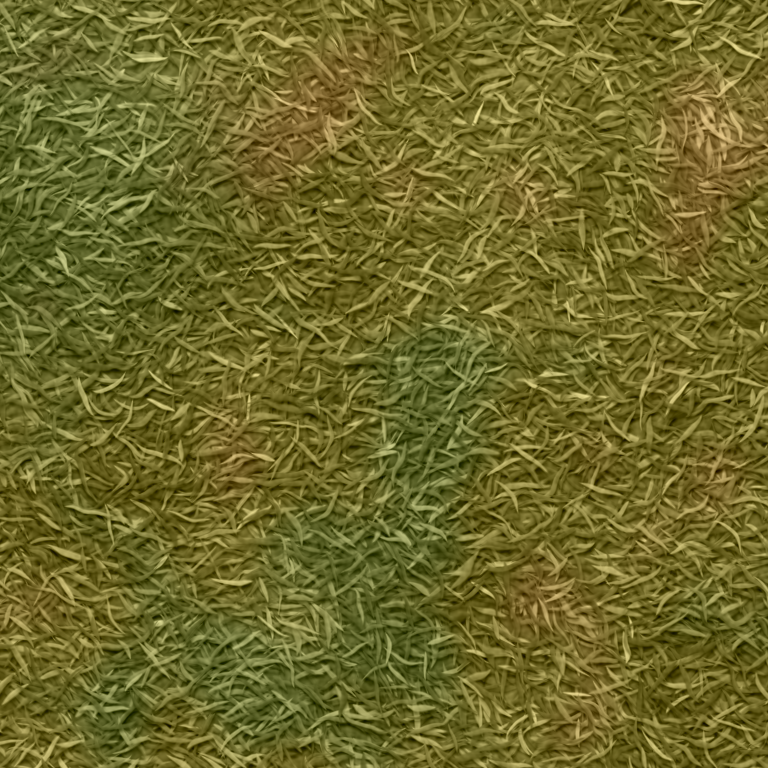
A WebGL 2 fragment shader for this texture:

```glsl
#version 300 es
precision highp float;
// Dry, matted lawn: layers of short bent grass blades over patchy green and tan ground.

#define LAYERS 14
#define CELLS_COARSE 18.0   // blade cells across the canvas, longest blades
#define CELLS_FINE 31.0     // same, shortest blades
#define BLADE_WIDTH 0.0031  // half width
#define SOFTNESS 0.0016     // edge blur
#define SHADOW_DROP 0.0042  // shadow offset
#define SHADOW_DEPTH 0.30
#define SPREAD 2.3          // random range of blade angles, radians
#define TONE_LOW 0.385
#define TONE_RANGE 0.38
#define GRAIN 0.075

uniform vec2 u_resolution;
out vec4 fragColor;

// Four random values in 0..1 from integer coordinates
vec4 hash4(ivec3 key) {
    uvec4 v = uvec4(ivec4(key, 7)) * 1664525u + 1013904223u;
    v += v.yzxy * v.wxyz;
    v ^= v >> 16u;
    v += v.yzxy * v.wxyz;
    return vec4(v >> 8u) / 16777216.0;
}

float cornerSlope(ivec2 corner, vec2 offset) {
    float a = 6.2832 * hash4(ivec3(corner, 91)).x;
    return dot(vec2(cos(a), sin(a)), offset);
}

// Gradient noise, roughly -0.7..0.7
float noise(vec2 p) {
    ivec2 i = ivec2(floor(p));
    vec2 f = fract(p);
    vec2 u = f * f * f * (f * (f * 6.0 - 15.0) + 10.0);
    float low = mix(cornerSlope(i, f),
                    cornerSlope(i + ivec2(1, 0), f - vec2(1, 0)), u.x);
    float high = mix(cornerSlope(i + ivec2(0, 1), f - vec2(0, 1)),
                     cornerSlope(i + ivec2(1, 1), f - vec2(1, 1)), u.x);
    return mix(low, high, u.y);
}

// Coverage of a tapered, bent blade lying along x
float bladeMask(vec2 q, float halfLength, float halfWidth, float bend, float soft) {
    float along = abs(q.x) / halfLength;
    float dist = abs(q.y - bend * q.x * q.x) - halfWidth * (1.0 - along * along);
    return (1.0 - smoothstep(-soft, soft, dist)) * (1.0 - smoothstep(0.8, 1.0, along));
}

// Paint one layer of blades and their shadows over the tone below
float paintLayer(float tone, vec2 p, float flow, int layer, float soft) {
    vec4 layerRandom = hash4(ivec3(layer, 17, 53));
    float cells = mix(CELLS_COARSE, CELLS_FINE, layerRandom.x);
    vec2 grid = p * cells + 20.0 * layerRandom.yz;
    ivec2 home = ivec2(floor(grid));
    for (int y = -1; y <= 1; y++)
    for (int x = -1; x <= 1; x++) {
        ivec2 cell = home + ivec2(x, y);
        vec4 place = hash4(ivec3(cell, layer));
        vec4 shape = hash4(ivec3(cell, layer + 200));
        vec2 d = (grid - vec2(cell) - place.xy) / cells;

        float angle = flow + SPREAD * (place.z - 0.5);
        float c = cos(angle), s = sin(angle);
        mat2 turn = mat2(c, -s, s, c);
        vec2 q = turn * d;
        vec2 shadowPoint = turn * (d + vec2(-0.25, 1.0) * SHADOW_DROP);

        float halfLength = mix(0.4, 0.82, place.w) / cells;
        float halfWidth = BLADE_WIDTH * mix(0.6, 1.25, shape.x);
        float bend = 14.0 * (shape.y - 0.5);
        float shadow = bladeMask(shadowPoint, halfLength, halfWidth, bend, 2.0 * soft);
        float blade = bladeMask(q, halfLength, halfWidth, bend, soft);

        // A few blades are bleached straw; the upper side catches light
        float bladeTone = TONE_LOW + TONE_RANGE * shape.z * shape.z;
        bladeTone += 0.14 * step(0.94, shape.w);
        float side = (q.y - bend * q.x * q.x) / halfWidth * sign(c);
        bladeTone += 0.05 * clamp(side, -1.0, 1.0);
        tone *= 1.0 - SHADOW_DEPTH * shadow;
        tone = mix(tone, bladeTone, 0.85 * blade);
    }
    return tone;
}

void main() {
    vec2 p = gl_FragCoord.xy / u_resolution.y;
    float soft = max(SOFTNESS, 0.75 / u_resolution.y);

    // Small wiggles and the slowly turning lie of the grass
    vec2 wiggle = vec2(noise(p * 34.0), noise(p * 34.0 + 71.0));
    vec2 warped = p + 0.006 * wiggle;
    float flow = 1.5 * noise(p * 3.2 + 9.0);

    float tone = 0.40 + 0.15 * noise(p * 55.0);
    for (int layer = 0; layer < LAYERS; layer++)
        tone = paintLayer(tone, warped, flow, layer, soft);

    // Fine grain and broad light variation
    tone += GRAIN * (noise(p * 150.0) + 0.8 * noise(p * 80.0 + 33.0));
    tone += 0.09 * noise(p * 4.0 + 40.0);

    // Olive ramp, shifted to tan in worn patches and to green in lush ones
    vec3 color = vec3(1.04, 1.0, 0.92) * tone + vec3(0.015, 0.0, -0.225);
    float patches = noise(p * 3.0 + 5.0) + 0.5 * noise(p * 8.0 + 15.0);
    float worn = smoothstep(0.08, 0.55, patches);
    float lush = smoothstep(0.05, 0.5, -patches);
    lush = max(lush, 1.0 - smoothstep(0.1, 0.42, length(p - vec2(0.02, 0.76))));
    color += worn * vec3(0.07, 0.0, 0.04) + lush * vec3(-0.07, -0.01, 0.02);
    fragColor = vec4(clamp(color, 0.0, 1.0), 1.0);
}
```
